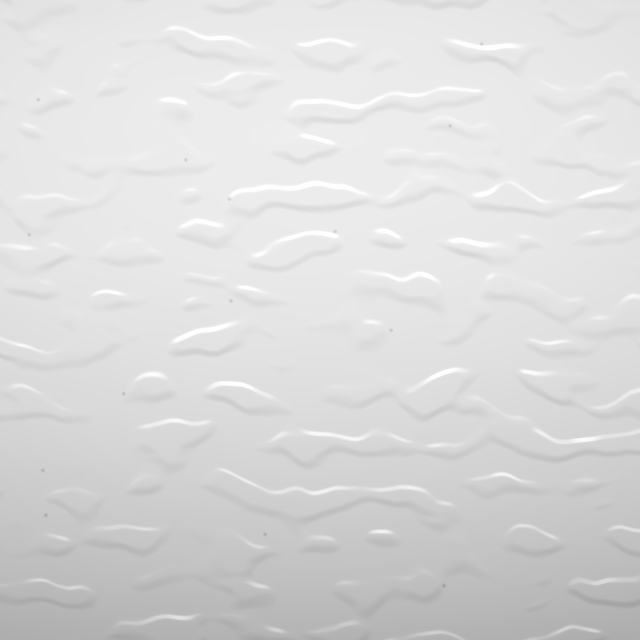
This texture is drawn by a Shadertoy shader. Its source:

```glsl
// Glossy white embossed plaster: wavy horizontal ridges lit softly from above.
#define RIDGE_SCALE vec2(9.5, 21.0)
#define ROW_COUNT 13.0
#define EDGE_LOW 0.03
#define EDGE_HIGH 0.36
#define SLOPE_STEP 0.0035
#define SHADOW_DEPTH 0.085
#define LIT_GAIN 0.022
#define GLOSS_GAIN 0.125
#define LIGHT_CENTER vec2(0.48, 0.78)
#define LIGHT_FALLOFF vec2(0.10, 0.375)
#define PEAK_WHITE 0.928
#define SPECK_GRID 9.0

vec2 hash2(vec2 cell) {
    vec3 q = fract(vec3(cell.xyx) * vec3(0.1031, 0.1030, 0.0973));
    q += dot(q, q.yzx + 33.33);
    return fract((q.xx + q.yz) * q.zy);
}

// Gradient noise, roughly -0.7 to 0.7
float corner(vec2 cell, vec2 offset) {
    float angle = 6.2832 * hash2(cell + 71.0).x;
    return dot(vec2(cos(angle), sin(angle)), offset);
}

float noise(vec2 p) {
    vec2 i = floor(p), f = fract(p);
    vec2 u = f * f * f * (f * (f * 6.0 - 15.0) + 10.0);
    vec2 e = vec2(1.0, 0.0);
    return mix(mix(corner(i, f), corner(i + e, f - e), u.x),
               mix(corner(i + e.yx, f - e.yx), corner(i + 1.0, f - 1.0), u.x), u.y);
}

// Flat-topped ridges with irregular outlines, loosely gathered in rows
float relief(vec2 p) {
    vec2 q = p;
    q.y += 0.030 * noise(p * vec2(5.0, 4.0) + 13.0);
    q.y += 0.013 * noise(p * vec2(17.0, 9.0) + 37.0);
    q.x += 0.022 * noise(p * vec2(9.0, 14.0) + 59.0);
    float body = noise(q * RIDGE_SCALE);
    body += 0.24 * noise(q * RIDGE_SCALE * vec2(2.3, 1.7) + 5.0);
    body += 0.14 * cos(6.2832 * ROW_COUNT * q.y);
    float strength = 0.8 + 0.6 * noise(p * vec2(5.0, 7.0) + 91.0);
    float swell = 0.18 * noise(p * vec2(7.0, 12.0) + 23.0);
    return strength * smoothstep(EDGE_LOW, EDGE_HIGH, body) + swell;
}

// Rare tiny dust marks scattered on a jittered grid
float specks(vec2 p) {
    vec2 cell = floor(p * SPECK_GRID);
    vec2 seed = hash2(cell + 11.0);
    vec2 center = 0.2 + 0.6 * hash2(cell + 29.0);
    float dist = length(fract(p * SPECK_GRID) - center) / SPECK_GRID;
    return step(0.86, seed.x) * (1.0 - smoothstep(0.001, 0.0045, dist));
}

void mainImage(out vec4 fragColor, in vec2 fragCoord) {
    vec2 p = fragCoord / iResolution.xy;

    // Broad illumination, brightest above the middle
    vec2 away = p - LIGHT_CENTER;
    float tone = PEAK_WHITE - dot(LIGHT_FALLOFF, away * away);

    // Slope toward the light, positive on upper edges
    vec2 stepUp = vec2(-0.15, 1.0) * SLOPE_STEP;
    float slope = 0.01 * (relief(p - stepUp) - relief(p + stepUp)) / (2.0 * SLOPE_STEP);
    float facing = max(slope, 0.0);
    float shadow = max(-slope, 0.0);

    // Soft undersides and glossy, broken highlights
    float breakup = 0.75 + 0.9 * noise(p * vec2(24.0, 14.0) + 47.0);
    float gloss = smoothstep(0.32, 1.05, facing) * clamp(breakup, 0.1, 1.2);
    tone += LIT_GAIN * facing + GLOSS_GAIN * gloss;
    tone -= SHADOW_DEPTH * shadow / (1.0 + 0.5 * shadow);
    tone -= 0.10 * specks(p);

    fragColor = vec4(vec3(min(tone, 0.995)), 1.0);
}
```
